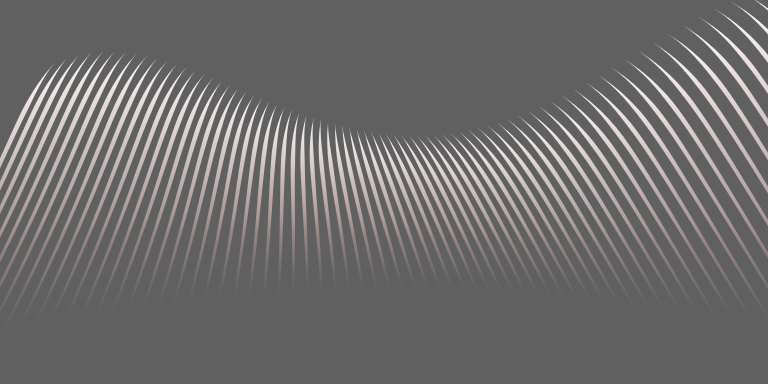
Reproduce this background procedurally as a Shadertoy shader.

```glsl
// A flowing ribbon of fine pale strands, fading downward into plain grey.

// Colours
const vec3 BACKGROUND = vec3(0.378);
const vec3 TIP_WHITE  = vec3(1.0, 0.975, 0.965);
const vec3 DUSTY_ROSE = vec3(0.61, 0.54, 0.535);

// Layout, in units of the canvas height
const int   STRANDS       = 75;
const float MIDDLE_STRAND = 35.0;
const float STRAND_GROUP  = 14.0;   // strands per unit of the spread parameter
const float MIDDLE_X      = 0.948;
const vec2  TROUGH        = vec2(1.081, 0.646);
const float WAVE_LENGTH   = 0.789;
const float WAVE_HEIGHT   = 0.190;
const float FADE_Y        = 0.232;  // where the middle strands vanish
const float FADE_BOW      = 0.031;

// Strand shape
const float HALF_WIDTH  = 0.0068;
const float TAPER       = 0.38;     // relative width at the lower end
const float TIP_LENGTH  = 0.13;
const float CURL_LENGTH = 0.07;
const float FLARE       = 0.115;
const float ROSE_AT     = 0.65;     // part of the length where the rose peaks

// Horizontal place of a strand tip; tips crowd together near the middle
float tipX(float u) {
    return MIDDLE_X + u * (0.2665 + u * (0.0155 + u * 0.01535));
}

// Height of the wave that the tips follow
float crestY(float x) {
    float w = (x - TROUGH.x) / WAVE_LENGTH;
    return TROUGH.y + WAVE_HEIGHT * w * w * (2.4 + 0.3 * w - 0.95 * w * w);
}

// Sideways offset (x) and slope (y) of a strand at a depth below its tip
vec2 strandBend(float u, float depth) {
    float side  = tanh(u);
    float curl  = 0.052 * side + 0.0031 * u * u;
    float lean  = 0.1 + 0.52 * tanh(0.9 * u + 0.52);
    float flare = -FLARE * 0.5 * (1.0 - side);
    float decay = exp(-depth / CURL_LENGTH);
    return vec2(curl * (1.0 - decay) + depth * (lean + flare * depth),
                curl * decay / CURL_LENGTH + lean + 2.0 * flare * depth);
}

// Colour along a strand, from its tip at 0 to its end at 1
vec3 strandColour(float along) {
    vec3 body = mix(TIP_WHITE, DUSTY_ROSE, min(along / ROSE_AT, 1.0));
    return mix(body, BACKGROUND, smoothstep(ROSE_AT - 0.1, 1.0, along));
}

void mainImage(out vec4 fragColor, in vec2 fragCoord) {
    float pixel = 1.0 / iResolution.y;
    vec2 p = (fragCoord - 0.5 * iResolution.xy) * pixel + vec2(1.0, 0.5);
    vec3 colour = BACKGROUND;

    for (int i = 0; i < STRANDS; i++) {
        float u = (float(i) - MIDDLE_STRAND) / STRAND_GROUP;
        float x = tipX(u);
        float top = crestY(x);
        float depth = top - p.y;
        float along = depth / (top - FADE_Y + FADE_BOW * u * u);
        if (along < 0.0 || along > 1.0) continue;

        // Distance across the strand, corrected for its slope
        vec2 bend = strandBend(u, depth);
        float dist = abs(p.x - x - bend.x) * inversesqrt(1.0 + bend.y * bend.y);

        // Pointed tip, full shoulder, thin tail
        float halfWidth = HALF_WIDTH * smoothstep(-0.02, TIP_LENGTH, depth)
                        * mix(1.0, TAPER, along);
        float cover = clamp((halfWidth - dist) / pixel + 0.5, 0.0, 1.0)
                    * min(1.0, 2.0 * halfWidth / pixel);
        colour = mix(colour, strandColour(along), cover);
    }
    fragColor = vec4(colour, 1.0);
}
```
